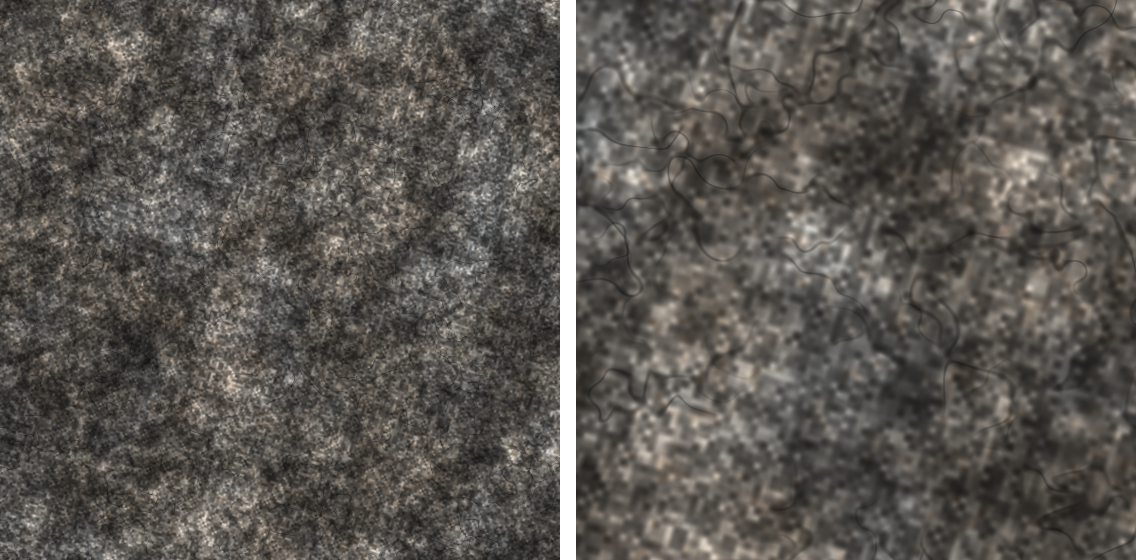
Left, the full canvas; right, a detail of the centre.
Reproduce this texture procedurally as a three.js fragment shader.

```glsl
// Rough dark granite: mottled grey stone with fine grain, hairline cracks and warm flecks.
varying vec2 vUv;

const vec3 COOL_TINT = vec3(0.99, 1.0, 0.995);
const vec3 WARM_TINT = vec3(1.08, 1.0, 0.91);
const float MEDIAN_TONE = 0.315;
const float TONE_SPREAD = 0.36;

float hash(vec2 p) {
  return fract(sin(dot(p, vec2(127.1, 311.7))) * 43758.5453);
}

vec2 rotate(vec2 p, float angle) {
  float c = cos(angle);
  float s = sin(angle);
  return vec2(c * p.x - s * p.y, s * p.x + c * p.y);
}

// Smooth value noise from -1 to 1
float noise(vec2 p) {
  vec2 cell = floor(p);
  vec2 f = fract(p);
  vec2 u = f * f * (3.0 - 2.0 * f);
  float low = mix(hash(cell), hash(cell + vec2(1.0, 0.0)), u.x);
  float high = mix(hash(cell + vec2(0.0, 1.0)), hash(cell + vec2(1.0, 1.0)), u.x);
  return 2.0 * mix(low, high, u.y) - 1.0;
}

// Sum of turned octaves; gain sets how strong the finer ones are
float fractal(vec2 p, float frequency, float gain) {
  float sum = 0.0;
  float weight = 1.0;
  for (int i = 0; i < 5; i++) {
    float turn = 0.6 + 1.1 * float(i);
    sum += weight * noise(rotate(p, turn) * frequency + 17.3 * float(i));
    weight *= gain;
    frequency *= 2.03;
  }
  return sum;
}

// Thin winding lines where the noise crosses zero
float cracks(vec2 p, float frequency, float width) {
  vec2 bend = vec2(noise(p * frequency * 1.7), noise(p * frequency * 1.7 + 41.0));
  float field = noise(rotate(p, 0.4) * frequency + 0.55 * bend);
  return 1.0 - smoothstep(0.0, width * frequency, abs(field));
}

// Brightness on a bell-shaped scale: blotches, grain, then cracks
float stoneLevel(vec2 p) {
  float blotches = 0.72 * fractal(p, 7.0, 1.02);
  float grain = 1.15 * noise(rotate(p, 0.3) * 235.0 + 9.0);
  float patch1 = smoothstep(-0.5, 0.4, noise(p * 13.0 + 63.0));
  float patch2 = smoothstep(-0.4, 0.5, noise(p * 19.0 + 87.0));
  float lines = patch1 * cracks(p + 2.3, 24.0, 0.0045);
  lines += patch2 * cracks(p + 5.1, 47.0, 0.0040);
  return blotches + grain - 0.95 * lines + 0.1;
}

// Warm and cool drift with small rusty flecks
vec3 stoneTint(vec2 p) {
  float drift = 0.5 + 0.4 * fractal(p + 3.7, 9.0, 0.6);
  float fleck = smoothstep(0.35, 0.8, noise(rotate(p, 0.9) * 120.0 + 29.0));
  return mix(COOL_TINT, WARM_TINT, clamp(drift + 0.5 * fleck, 0.0, 1.3));
}

void main() {
  float tone = MEDIAN_TONE * exp(TONE_SPREAD * stoneLevel(vUv));
  tone = clamp(tone, 0.07, 0.85);
  gl_FragColor = vec4(tone * stoneTint(vUv), 1.0);
}
```
